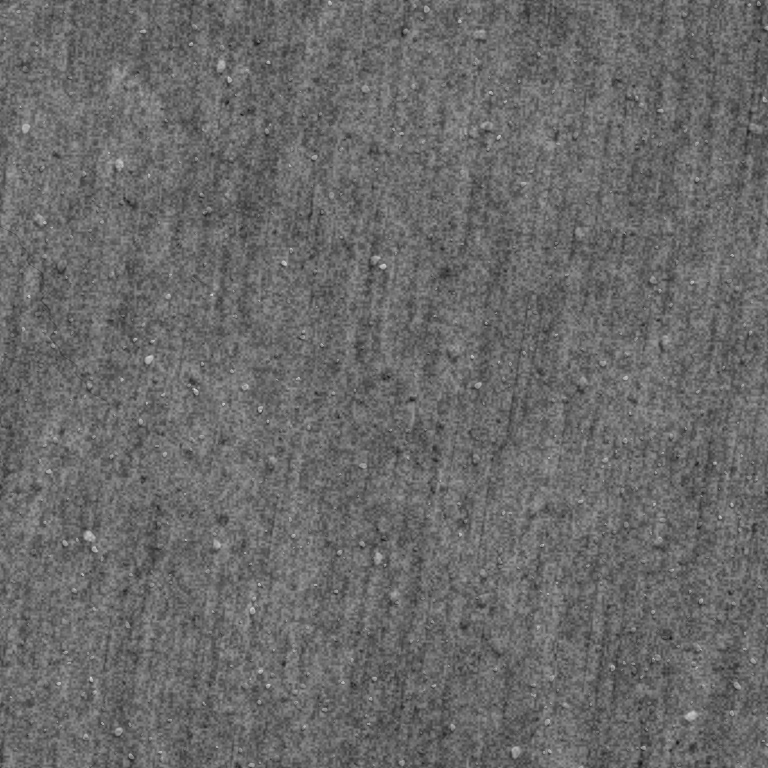
Give the GLSL for this texture, as a Shadertoy shader.

```glsl
// Brushed grey concrete: fine sandy grain crossed by slanted broom streaks,
// with scattered cellular pebbles lit from above, small pits, a worn pale
// scuff, a long groove and a hairline crack.

const float BASE_GREY = 0.422;
const float STREAK_SLANT = 0.14;
const vec2 LIGHT_DIR = vec2(0.35, 0.94);

float hash(vec2 p) {
    vec3 q = fract(p.xyx * 0.1031);
    q += dot(q, q.yzx + 33.33);
    return fract((q.x + q.y) * q.z);
}

// Smooth value noise, centred on zero.
float noise(vec2 p) {
    vec2 cell = floor(p), f = fract(p);
    f = f * f * (3.0 - 2.0 * f);
    float low = mix(hash(cell), hash(cell + vec2(1, 0)), f.x);
    float high = mix(hash(cell + vec2(0, 1)), hash(cell + vec2(1, 1)), f.x);
    return mix(low, high, f.y) - 0.5;
}

// Soft line: 1 at distance zero, fading out at the given width.
float softLine(float dist, float width) {
    return 1.0 - smoothstep(0.0, width, abs(dist));
}

// One stone: domed shading, own tone, and a soft shadow below it.
float stoneShade(vec2 d, float tone) {
    float body = 1.0 - smoothstep(0.65, 1.15, length(d));
    float shadow = 1.0 - smoothstep(0.4, 1.5, length(d + LIGHT_DIR * 0.75));
    return body * (tone + 0.11 * dot(d, LIGHT_DIR)) - 0.13 * shadow * (1.0 - body);
}

// Cellular scatter of stones; radius is a fraction of the cell size.
float pebbles(vec2 uv, float scale, float density, float radius, float seed) {
    vec2 p = uv * scale;
    vec2 home = floor(p);
    float shade = 0.0;
    for (int y = -1; y <= 1; y++) {
        for (int x = -1; x <= 1; x++) {
            vec2 cell = home + vec2(x, y);
            vec2 key = cell + seed;
            if (hash(key) > density) continue;
            vec2 centre = cell + vec2(hash(key + 17.3), hash(key + 41.7));
            float size = radius * mix(0.55, 1.15, hash(key + 63.1));
            vec2 d = (p - centre) / size;
            float angle = 6.2832 * hash(key + 87.9);
            float lobes = 0.16 * sin(2.0 * atan(d.y, d.x) + angle)
                        + 0.08 * sin(3.0 * atan(d.y, d.x) - angle);
            float pick = hash(key + 109.5);
            float tone = mix(-0.06, 0.24, pick * pick);
            shade += stoneShade(d * (1.0 + lobes), tone);
        }
    }
    return shade;
}

// Sand grain at two sizes plus mottling and broad stains.
float grain(vec2 uv) {
    return 0.20 * noise(uv * 340.0)
         + 0.11 * noise(uv * 170.0 + 9.0)
         + 0.07 * noise(uv * 48.0 + 31.0)
         + 0.05 * noise(uv * 6.0 + 57.0);
}

// Broom marks, stretched along the second axis.
float streaks(vec2 brush) {
    float marks = 0.075 * noise(brush * vec2(105.0, 5.0))
                + 0.075 * noise(brush * vec2(230.0, 13.0) + 23.0);
    float scratch = noise(brush * vec2(150.0, 7.0) + 71.0);
    return marks - 0.06 * smoothstep(0.28, 0.46, scratch);
}

// Hairline crack wandering across the left side.
float crack(vec2 uv) {
    float drop = 0.70 - uv.y;
    float path = 0.01 + 0.52 * drop + 0.012 * sin(drop * 31.0)
               + 0.004 * sin(drop * 117.0) + 0.003 * sin(drop * 260.0);
    float span = smoothstep(-0.02, 0.0, drop) * (1.0 - smoothstep(0.12, 0.36, drop));
    return softLine(uv.x - path, 0.0026) * span;
}

// Worn patch of pale flecks.
float scuff(vec2 uv) {
    vec2 d = uv - vec2(0.175, 0.88);
    float along = dot(d, vec2(0.6, -0.8));
    float across = dot(d, vec2(0.8, 0.6));
    float area = exp(-along * along * 500.0 - across * across * 1800.0);
    return area * smoothstep(-0.05, 0.3, noise(uv * 75.0 + 13.0));
}

void mainImage(out vec4 fragColor, in vec2 fragCoord) {
    vec2 uv = fragCoord / iResolution.y;
    vec2 brush = vec2(uv.x - STREAK_SLANT * uv.y + 0.003 * sin(uv.y * 7.0), uv.y);

    float grey = BASE_GREY + grain(uv) + streaks(brush);

    // Stones gather toward the lower edge.
    vec2 bent = uv + 0.0022 * vec2(noise(uv * 130.0), noise(uv * 130.0 + 77.0));
    float crowd = mix(1.25, 0.75, uv.y);
    grey += pebbles(bent, 21.0, 0.24 * crowd, 0.15, 3.0);
    grey += pebbles(bent, 48.0, 0.24 * crowd, 0.17, 151.0);
    grey += 0.8 * pebbles(bent, 85.0, 0.16 * crowd, 0.20, 293.0);

    // Marks left in the surface.
    float groove = softLine(brush.x - 0.857, 0.004) * smoothstep(0.35, 0.6, uv.y);
    grey -= 0.075 * groove;
    grey -= 0.10 * crack(uv);
    grey += 0.15 * scuff(uv);

    fragColor = vec4(vec3(clamp(grey, 0.0, 1.0)), 1.0);
}
```
